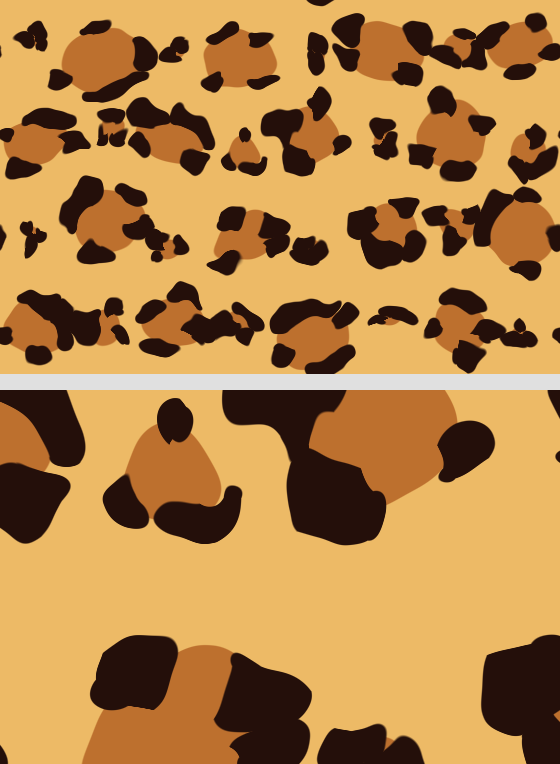
Top, the full canvas; bottom, a detail of the centre.
A WebGL 1 fragment shader for this pattern:

```glsl
precision highp float;

uniform vec2 u_resolution;

const vec3 SAND  = vec3(0.93, 0.73, 0.40);
const vec3 TAWNY = vec3(0.74, 0.44, 0.18);
const vec3 UMBER = vec3(0.14, 0.06, 0.04);

const vec2  TILE  = vec2(12.0, 8.0);          // canvas size in pattern units
const vec2  CELLS = vec2(8.0, 4.0);           // even counts keep the checkerboard wrapping
const vec2  LARGE_RADIUS = vec2(0.60, 0.78);  // min, max
const vec2  SMALL_RADIUS = vec2(0.16, 0.40);
const vec2  LARGE_THICKNESS = vec2(0.16, 0.26);
const vec2  SMALL_THICKNESS = vec2(0.13, 0.20);
const vec2  ARC_SPAN = vec2(0.08, 0.62);      // half angle of a dark patch
const vec2  STRETCH  = vec2(0.95, 1.22);
const vec2  JITTER   = vec2(0.30, 0.70);
const float TILT = 1.0;
const float CORE_SCALE  = 0.97;
const float COARSE_WARP = 0.14;
const float FINE_WARP   = 0.035;
const float CORE_WARP   = 0.5;
const float EDGE_PIXELS = 0.9;
const float TAU = 6.2831853;

vec3 hash(vec2 cell, float seed) {
  vec3 p = fract(vec3(cell + 17.0, seed + 5.0) * vec3(0.1031, 0.1030, 0.0973));
  p += dot(p, p.yxz + 33.33);
  return fract((p.xxy + p.yxx) * p.zyx);
}

// Vector value noise in -1..1 that repeats after a whole period
vec2 wrappedNoise(vec2 p, vec2 period, float seed) {
  vec2 i = floor(p);
  vec2 f = p - i;
  f = f * f * f * (f * (f * 6.0 - 15.0) + 10.0);
  vec2 lo = mod(i, period);
  vec2 hi = mod(i + 1.0, period);
  vec2 bottom = mix(hash(lo, seed).xy, hash(vec2(hi.x, lo.y), seed).xy, f.x);
  vec2 top = mix(hash(vec2(lo.x, hi.y), seed).xy, hash(hi, seed).xy, f.x);
  return mix(bottom, top, f.y) * 2.0 - 1.0;
}

// Distance to a tapered arc centred on the given angle
float arcPatch(vec2 p, float angle, float span, float radius, float thickness, float taper) {
  float offset = mod(atan(p.y, p.x) - angle + 0.5 * TAU, TAU) - 0.5 * TAU;
  float along = clamp(offset, -span, span);
  vec2 nearest = radius * vec2(cos(angle + along), sin(angle + along));
  return length(p - nearest) - thickness * (1.0 + taper * along / span);
}

// Rotate by the tilt and squash into an ellipse of equal area
vec2 toEllipse(vec2 p, float tilt, float stretch) {
  float c = cos(tilt), s = sin(tilt);
  return vec2(c * p.x + s * p.y, c * p.y - s * p.x) / vec2(stretch, 1.0 / stretch);
}

// Distances to the dark patches (x) and the tawny core (y) of one rosette
vec2 rosette(vec2 patchPoint, vec2 corePoint, vec2 id, bool large) {
  vec3 shape = hash(id, 1.0);
  vec2 radii = large ? LARGE_RADIUS : SMALL_RADIUS;
  vec2 widths = large ? LARGE_THICKNESS : SMALL_THICKNESS;
  float count = large ? 4.0 : 3.0;
  float radius = mix(radii.x, radii.y, shape.x);
  float stretch = mix(STRETCH.x, STRETCH.y, shape.y);
  float tilt = (shape.z - 0.5) * TILT;
  vec2 p = toEllipse(patchPoint, tilt, stretch);
  float start = hash(id, 2.0).x;

  float dark = 10.0;
  for (int k = 0; k < 4; k++) {
    float n = float(k);
    if (n >= count) break;
    vec3 a = hash(id, 10.0 + n);
    vec3 b = hash(id, 20.0 + n);
    float angle = TAU * (n + start + 0.45 * (a.x - 0.5)) / count;
    float span = mix(ARC_SPAN.x, ARC_SPAN.y, a.y * a.y);
    float thickness = mix(widths.x, widths.y, a.z);
    float reach = radius * mix(0.92, 1.14, b.x);
    dark = min(dark, arcPatch(p, angle, span, reach, thickness, b.y - 0.5));
  }
  float core = length(toEllipse(corePoint, tilt, stretch)) - radius * CORE_SCALE;
  return vec2(dark, core);
}

void main() {
  vec2 p = gl_FragCoord.xy / u_resolution * TILE;
  float edge = EDGE_PIXELS * TILE.y / u_resolution.y;

  // Warps that give the outlines their lobes and notches
  vec2 coarse = COARSE_WARP * wrappedNoise(p * 2.0, TILE * 2.0, 31.0);
  vec2 fine = FINE_WARP * wrappedNoise(p * 4.0, TILE * 4.0, 37.0);
  vec2 patchPoint = p + coarse + fine;
  vec2 corePoint = p + CORE_WARP * coarse;

  // Large and small rosettes alternate on a jittered checkerboard
  vec2 cellSize = TILE / CELLS;
  vec2 home = floor(p / cellSize);
  vec2 d = vec2(10.0);
  for (int y = -1; y <= 1; y++) {
    for (int x = -1; x <= 1; x++) {
      vec2 cell = home + vec2(float(x), float(y));
      vec2 id = mod(cell, CELLS);
      bool large = mod(id.x + id.y, 2.0) < 0.5;
      vec2 center = (cell + 0.5) * cellSize + (hash(id, 3.0).xy - 0.5) * JITTER;
      d = min(d, rosette(patchPoint - center, corePoint - center, id, large));
    }
  }

  vec3 color = mix(TAWNY, SAND, smoothstep(-edge, edge, d.y));
  color = mix(UMBER, color, smoothstep(-edge, edge, d.x));
  gl_FragColor = vec4(color, 1.0);
}
```
